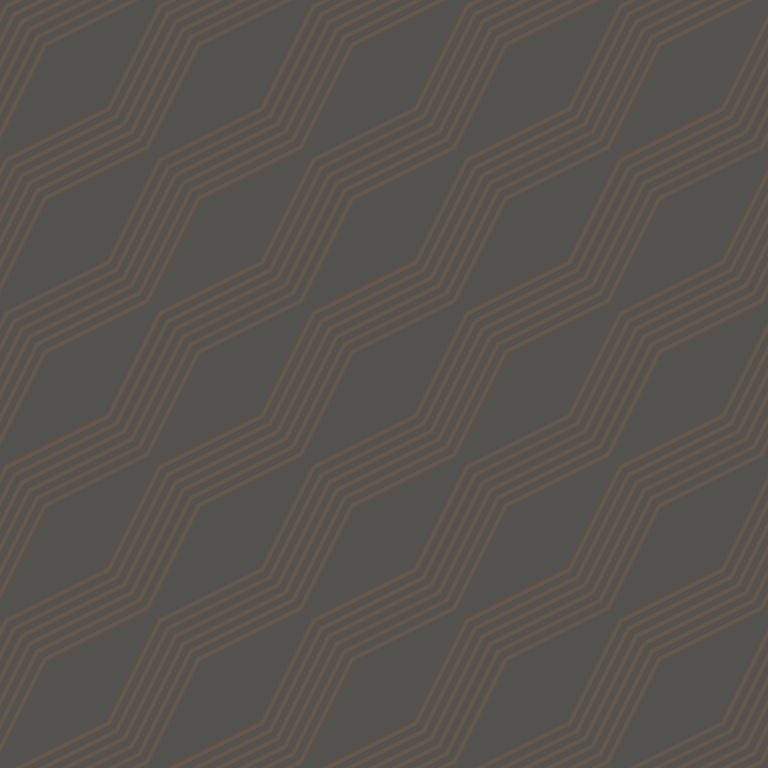
This pattern is drawn by a three.js fragment shader. Its source:

```glsl
// Diagonal zigzag bands of six parallel, mitred lines on a dark warm grey.
// Works in axes along and across the diagonal: each unit strip across holds one
// zigzag band, and neighbouring strips zigzag in opposite phase.

varying vec2 vUv;

const float REPEATS = 5.0;            // cells across and up
const float LINES = 6.0;              // lines in each band
const float LINE_STEP = 0.1;          // spacing across the diagonal
const float LINE_WIDTH = 0.025;       // stroke width, in cells
const float ZIGZAG_SLOPE = 1.0 / 3.0; // rise across per unit along
const vec3 GROUND_COLOR = vec3(0.33, 0.32, 0.31);
const vec3 LINE_COLOR = vec3(0.40, 0.35, 0.29);

// Distance in cells from p to the nearest line.
float zigzagDistance(vec2 p) {
  float along = p.x + p.y;
  float across = p.x - p.y;

  // Offset from the zigzag at the centre of this strip
  float strip = floor(across);
  float wave = 0.5 - abs(mod(along + strip, 2.0) - 1.0);
  float offset = across - strip - 0.5 - ZIGZAG_SLOPE * wave;

  // Nearest of the parallel lines
  float position = offset / LINE_STEP;
  float nearest = clamp(floor(position), -0.5 * LINES, 0.5 * LINES - 1.0) + 0.5;

  // Convert the offset across to perpendicular distance
  float scale = inversesqrt(2.0 * (1.0 + ZIGZAG_SLOPE * ZIGZAG_SLOPE));
  return abs(position - nearest) * LINE_STEP * scale;
}

void main() {
  vec2 pixelSize = fwidth(vUv) * REPEATS;
  float pixel = max(max(pixelSize.x, pixelSize.y), 1e-5);
  float edge = zigzagDistance(vUv * REPEATS) - 0.5 * LINE_WIDTH;
  float coverage = clamp(0.5 - edge / pixel, 0.0, 1.0);
  gl_FragColor = vec4(mix(GROUND_COLOR, LINE_COLOR, coverage), 1.0);
}
```
